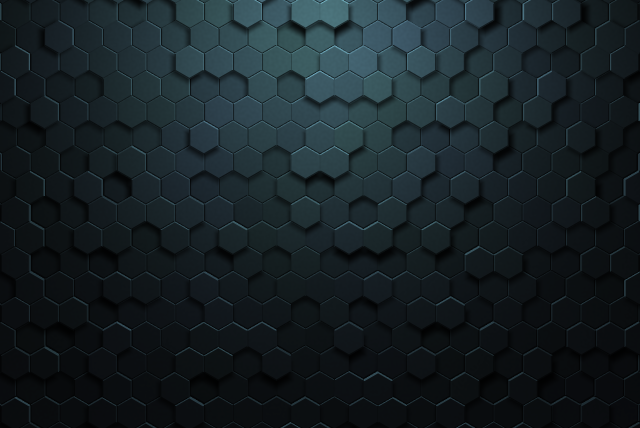
Write a Shadertoy shader that draws this pattern.

```glsl
// A wall of dark pointy-top hexagonal tiles set at random depths, lit from above.
// Each sample finds the highest tile covering it, then adds soft shadows cast by
// taller neighbours, thin lit bevels, and a glow that fades from the top centre.

const float TILE_WIDTH     = 0.0674;              // hexagon width, canvas height = 1
const vec2  GRID_ORIGIN    = vec2(0.0, 0.680);    // centre of one tile
const float ROW_STEP       = 0.8660254;           // row spacing in tile widths
const vec2  LIGHT_POS      = vec2(0.0, 1.25);
const vec2  VIEW_CENTRE    = vec2(0.0, 0.90);
const float PARALLAX       = 0.09;                // outward shift of raised faces
const float SHADOW_REACH   = 0.27;
const float SHADOW_BLUR    = 0.18;
const float SHADOW_DEPTH   = 0.86;
const float BEVEL_WIDTH    = 0.040;
const float GLOW_FALLOFF   = 0.5;                 // linear part of the fade
const float GLOW_SPREAD    = 3.0;                 // squared part of the fade
const vec3  AMBIENT_COLOR  = vec3(0.034, 0.042, 0.051);
const vec3  GLOW_COLOR     = vec3(0.247, 0.380, 0.415);
const vec3  BEVEL_COLOR    = vec3(0.115, 0.180, 0.200);
const int   SAMPLES        = 2;                   // per axis, for smooth edges

struct Tile {
    vec2 id;
    vec2 offset;    // from face centre to the sample, in tile widths
    float height;
    float dist;
};

float hash(vec2 p) {
    vec3 q = fract(vec3(p.xyx) * 0.1031);
    q += dot(q, q.yzx + 33.33);
    return fract((q.x + q.y) * q.z);
}

vec2 gradientAt(vec2 p) {
    float a = 6.2831853 * hash(p + 71.0);
    return vec2(cos(a), sin(a));
}

float gradientNoise(vec2 p) {
    vec2 i = floor(p), f = fract(p);
    vec2 u = f * f * f * (f * (f * 6.0 - 15.0) + 10.0);
    vec2 e = vec2(1.0, 0.0);
    return mix(mix(dot(gradientAt(i), f), dot(gradientAt(i + e), f - e), u.x),
               mix(dot(gradientAt(i + e.yx), f - e.yx),
                   dot(gradientAt(i + 1.0), f - 1.0), u.x), u.y);
}

// Distance to a hexagon of unit width, exact along its sides
float hexDistance(vec2 p) {
    p = abs(p);
    return max(p.x, dot(p, vec2(0.5, ROW_STEP))) - 0.5;
}

vec2 hexNormal(vec2 p) {
    vec2 a = abs(p);
    vec2 n = a.x > dot(a, vec2(0.5, ROW_STEP)) ? vec2(1.0, 0.0) : vec2(0.5, ROW_STEP);
    return n * vec2(p.x < 0.0 ? -1.0 : 1.0, p.y < 0.0 ? -1.0 : 1.0);
}

// Three depth levels with a little jitter
float tileHeight(vec2 id) {
    float r = hash(id + 40.0);
    float level = r < 0.22 ? 0.0 : (r < 0.72 ? 0.45 : 0.95);
    return level + 0.12 * hash(id + 157.0);
}

// Neighbour k (0 to 8) around grid point g
Tile tileNear(vec2 g, int k) {
    float row = floor(g.y / ROW_STEP + 0.5) + float(k / 3 - 1);
    float stagger = 0.5 * mod(row, 2.0);
    float col = floor(g.x - stagger + 0.5) + float(k % 3 - 1);
    vec2 centre = vec2(col + stagger, row * ROW_STEP);
    Tile t;
    t.id = vec2(col, row);
    t.height = tileHeight(t.id);
    vec2 outward = GRID_ORIGIN + centre * TILE_WIDTH - VIEW_CENTRE;
    t.offset = g - centre - PARALLAX * t.height * outward;
    t.dist = hexDistance(t.offset);
    return t;
}

vec3 shadeWall(vec2 pos) {
    vec2 g = (pos - GRID_ORIGIN) / TILE_WIDTH;
    vec2 toLight = normalize(LIGHT_POS - pos);

    // Highest covering face, or the nearest side wall in a gap
    Tile top = tileNear(g, 0);
    float best = -1e5;
    for (int k = 0; k < 9; k++) {
        Tile t = tileNear(g, k);
        float score = t.height - 60.0 * max(t.dist, 0.0);
        if (score > best) { best = score; top = t; }
    }

    // Soft shadows from taller neighbours
    float light = 1.0;
    for (int k = 0; k < 9; k++) {
        Tile t = tileNear(g, k);
        float rise = t.height - top.height;
        float d = hexDistance(t.offset + toLight * SHADOW_REACH * max(rise, 0.0));
        float cover = 1.0 - smoothstep(-SHADOW_BLUR, SHADOW_BLUR, d);
        light *= 1.0 - SHADOW_DEPTH * cover * smoothstep(0.08, 0.60, rise);
    }

    // Glow, tile tone and patches of cooler or greener tint
    float away = length(pos - vec2(0.0, 1.0));
    float glow = exp(-away * (GLOW_FALLOFF + GLOW_SPREAD * away));
    vec3 color = AMBIENT_COLOR + GLOW_COLOR * glow;
    float patchTone = gradientNoise(top.id * 0.35);
    color *= 0.86 + 0.17 * top.height + 0.10 * (hash(top.id + 9.0) - 0.5);
    color *= 1.0 + patchTone * vec3(-0.06, 0.02, -0.12);
    color *= 1.0 + 0.05 * gradientNoise(g * 9.0) - 0.06 * top.offset.y;

    // Bevels: bright toward the light, dark on the far side
    float facing = dot(hexNormal(top.offset), toLight);
    float edge = smoothstep(-BEVEL_WIDTH, -0.5 * BEVEL_WIDTH, top.dist);
    float glint = (0.35 + 0.65 * top.height) * (0.5 + 0.7 * hash(top.id + 23.0));
    color *= 1.0 - 0.60 * edge * smoothstep(0.1, -0.5, facing);
    color += (BEVEL_COLOR + 0.15 * color) * edge * glint * smoothstep(0.1, 0.9, facing);
    return color * light;
}

void mainImage(out vec4 fragColor, in vec2 fragCoord) {
    vec3 sum = vec3(0.0);
    for (int k = 0; k < SAMPLES * SAMPLES; k++) {
        vec2 jitter = (vec2(k % SAMPLES, k / SAMPLES) + 0.5) / float(SAMPLES) - 0.5;
        sum += shadeWall((fragCoord + jitter - vec2(0.5 * iResolution.x, 0.0)) / iResolution.y);
    }
    fragColor = vec4(sum / float(SAMPLES * SAMPLES), 1.0);
}
```
